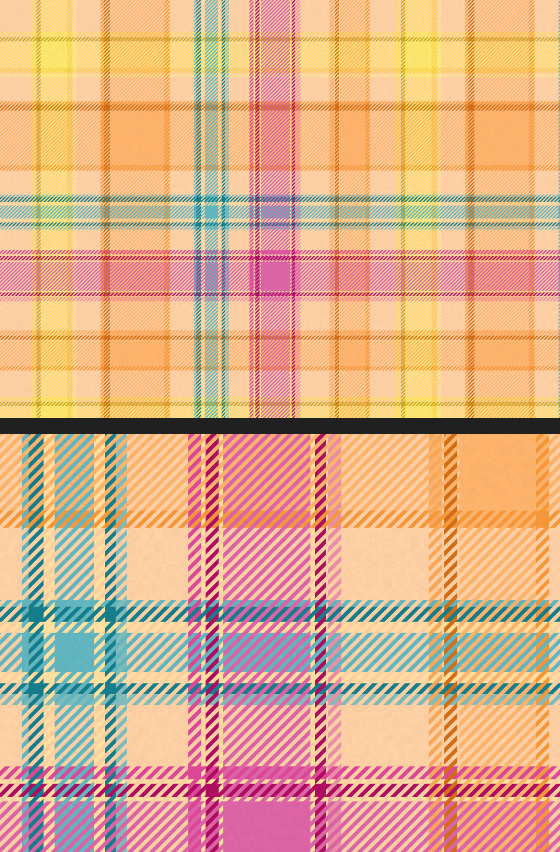
Top, the full canvas; bottom, a detail of the centre.
Reproduce this pattern procedurally as a Shadertoy shader.

```glsl
// Madras plaid: one striped thread sequence is used for both warp and weft.
// A diagonal twill mask picks which thread lies on top, so equal colours
// cross as solid blocks and different ones as hatching; fine grain on top.

#define CANVAS_WIDTH 768.0   // design units across the canvas
#define SETT 500.0           // length of one thread sequence
#define SETT_START 20.0      // where the sequence begins
#define TWILL_PITCH 5.0      // spacing of the diagonal hatch
#define GRAIN 0.035
#define BASE vec3(0.99, 0.81, 0.64)
#define CREAM vec3(1.00, 0.87, 0.62)
#define YELLOW vec3(0.99, 0.90, 0.43)
#define ORANGE vec3(0.99, 0.70, 0.42)
#define RUST vec3(0.82, 0.43, 0.09)
#define TEAL vec3(0.38, 0.71, 0.75)
#define PINK vec3(0.86, 0.39, 0.65)

float hash(vec2 p) {
    vec3 q = fract(vec3(p.xyx) * 0.1031);
    q += dot(q, q.yzx + 33.33);
    return fract((q.x + q.y) * q.z);
}

// Lay a stripe from a to b over the colour, with edges one pixel soft
void stripe(inout vec3 col, float t, float px, float a, float b, vec3 dye) {
    float cover = clamp((t - a) / px + 0.5, 0.0, 1.0)
                - clamp((t - b) / px + 0.5, 0.0, 1.0);
    col = mix(col, dye, cover);
}

// Colour of the thread at position t
vec3 thread(float t, float px) {
    t -= SETT * floor(max(t - SETT_START, 0.0) / SETT);
    vec3 c = BASE;
    vec3 copper = vec3(0.96, 0.59, 0.23);
    vec3 deepTeal = vec3(0.08, 0.49, 0.55);
    vec3 magenta = vec3(0.86, 0.28, 0.59);
    vec3 wine = vec3(0.68, 0.05, 0.38);

    // Yellow group
    stripe(c, t, px, 43.0, 49.0, vec3(0.99, 0.86, 0.42));
    stripe(c, t, px, 50.0, 56.0, vec3(0.78, 0.67, 0.12));
    stripe(c, t, px, 56.0, 92.0, YELLOW);
    stripe(c, t, px, 92.0, 99.0, vec3(0.97, 0.82, 0.29));
    stripe(c, t, px, 100.0, 105.0, vec3(1.00, 0.90, 0.58));

    // Wide orange group
    stripe(c, t, px, 138.0, 142.0, copper);
    stripe(c, t, px, 142.0, 151.0, RUST);
    stripe(c, t, px, 151.0, 225.0, ORANGE);
    stripe(c, t, px, 225.0, 233.0, copper);

    // Teal group
    stripe(c, t, px, 266.0, 269.0, TEAL);
    stripe(c, t, px, 269.0, 276.0, deepTeal);
    stripe(c, t, px, 276.0, 281.0, CREAM);
    stripe(c, t, px, 281.0, 299.0, TEAL);
    stripe(c, t, px, 299.0, 304.0, CREAM);
    stripe(c, t, px, 304.0, 309.0, deepTeal);
    stripe(c, t, px, 309.0, 314.0, mix(TEAL, BASE, 0.2));

    // Pink group
    stripe(c, t, px, 342.0, 348.0, magenta);
    stripe(c, t, px, 348.0, 358.0, CREAM);
    stripe(c, t, px, 350.0, 356.0, wine);
    stripe(c, t, px, 358.0, 398.0, PINK);
    stripe(c, t, px, 398.0, 400.0, CREAM);
    stripe(c, t, px, 400.0, 405.0, wine);
    stripe(c, t, px, 406.0, 412.0, mix(PINK, BASE, 0.4));

    // Narrow orange group
    stripe(c, t, px, 452.0, 458.0, mix(copper, BASE, 0.3));
    stripe(c, t, px, 459.0, 465.0, RUST);
    stripe(c, t, px, 466.0, 501.0, ORANGE);
    stripe(c, t, px, 501.0, 507.0, copper);
    return c;
}

// 1 where the warp lies on top, in strokes rising to the right
float twill(vec2 p, float px) {
    float phase = fract((p.x + p.y) / TWILL_PITCH);
    float d = (abs(phase - 0.5) - 0.25) * TWILL_PITCH;
    return clamp(0.5 + d / (1.2 * px), 0.0, 1.0);
}

void mainImage(out vec4 fragColor, in vec2 fragCoord) {
    // Design units, measured from the top left
    float px = CANVAS_WIDTH / iResolution.x;
    vec2 p = vec2(fragCoord.x, iResolution.y - fragCoord.y) * px;

    // Weave the two thread directions together
    vec3 warp = thread(p.x, px);
    vec3 weft = thread(p.y - 1.0, px);
    vec3 col = mix(weft, warp, twill(p, px));

    // Fibre grain at two scales
    float grain = 0.6 * hash(floor(p / 1.5)) + 0.4 * hash(floor(p / 3.0) + 71.0) - 0.5;
    col *= 1.0 + GRAIN * grain;

    fragColor = vec4(clamp(col, 0.0, 1.0), 1.0);
}
```
